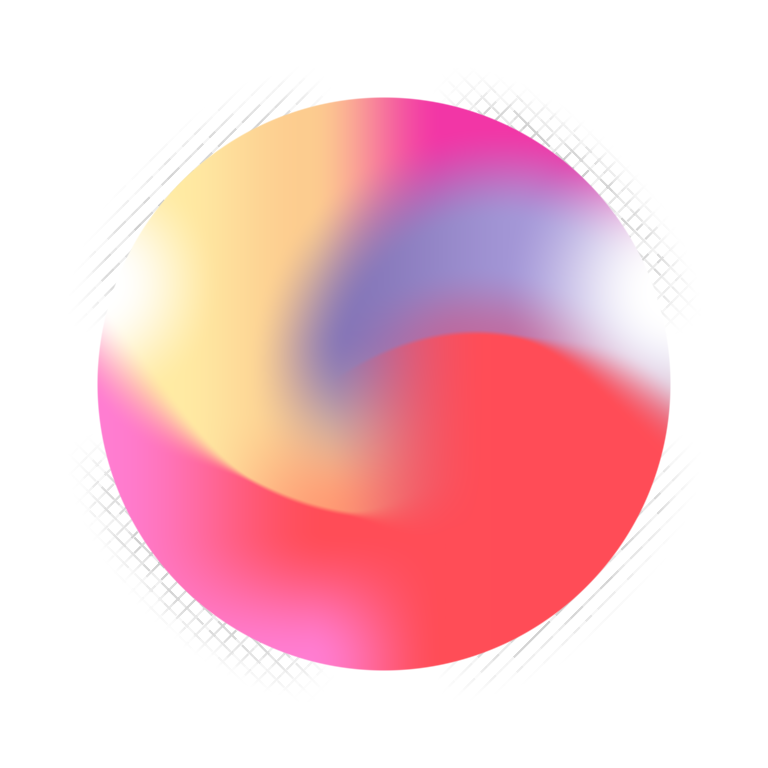
A Shadertoy shader for this background:

```glsl
const vec3 WHITE = vec3(1.0);
const vec3 YELLOW = vec3(1.0, 0.92, 0.64);
const vec3 PEACH = vec3(0.99, 0.80, 0.56);
const vec3 CORAL = vec3(1.0, 0.60, 0.45);
const vec3 MAGENTA = vec3(0.95, 0.21, 0.65);
const vec3 VIOLET = vec3(0.52, 0.46, 0.72);
const vec3 LAVENDER = vec3(0.65, 0.60, 0.85);
const vec3 HAZE = vec3(0.80, 0.36, 0.55);
const vec3 RED = vec3(1.0, 0.30, 0.34);
const vec3 PINK = vec3(1.0, 0.49, 0.82);
const vec3 INK = vec3(0.55);

const vec2 CENTER = vec2(0.5);
const float RADIUS = 0.373;
const vec2 VIOLET_CENTER = vec2(0.65, 0.51);
const vec2 CREAM_GLOW = vec2(0.12, 0.63);
const vec2 PALE_GLOW = vec2(0.88, 0.62);
const float HATCH_STEP = 0.0165;
const float HATCH_WIDTH = 0.0008;
const float HATCH_REACH = 0.435;
const float HATCH_STRENGTH = 0.45;

// Smooth ramp whose ends may run in either order
float ramp(float a, float b, float x) {
    float t = clamp((x - a) / (b - a), 0.0, 1.0);
    return t * t * (3.0 - 2.0 * t);
}

float hash(vec2 p) {
    vec3 q = fract(vec3(p.xyx) * 0.1031);
    q += dot(q, q.yzx + 33.33);
    return fract((q.x + q.y) * q.z);
}

// Yellow, magenta and violet sweep in the upper half
vec3 upperField(vec2 p, float aboveRed) {
    vec3 color = mix(YELLOW, PEACH, ramp(0.22, 0.40, p.x));
    color = mix(color, CORAL, ramp(0.47, 0.33, p.y) * ramp(0.25, 0.45, p.x));
    color = mix(color, WHITE, ramp(0.17, 0.03, distance(p, CREAM_GLOW)));
    color = mix(color, MAGENTA, ramp(0.40, 0.58, p.x) * ramp(0.55, 0.72, p.y));

    float violet = ramp(0.33, 0.20, distance(p, VIOLET_CENTER));
    violet *= ramp(0.34, 0.57, p.y);
    color = mix(color, mix(VIOLET, LAVENDER, ramp(0.43, 0.72, p.x)), violet);

    float haze = ramp(0.09, -0.01, aboveRed) * ramp(0.42, 0.60, p.x);
    color = mix(color, HAZE, 0.7 * haze);
    return mix(color, WHITE, ramp(0.23, 0.03, distance(p, PALE_GLOW)));
}

// Red and pink wash under the lower curve
vec3 lowerField(vec2 p) {
    float leftPink = ramp(0.43, 0.13, p.x);
    float bottomPink = ramp(0.58, 0.40, p.x) * ramp(0.31, 0.14, p.y);
    return mix(RED, PINK, 1.0 - (1.0 - leftPink) * (1.0 - bottomPink));
}

vec3 discColor(vec2 p, float pixel) {
    // Upper rim of the red wave, softer to the right
    float redOffset = p.x - 0.62;
    float aboveRed = p.y - (0.567 - 1.8 * redOffset * redOffset);
    float redSoft = pixel + 0.003 + 0.05 * ramp(0.67, 0.87, p.x);
    float red = ramp(redSoft, -redSoft, aboveRed) * ramp(0.42, 0.64, p.x);
    vec3 color = mix(upperField(p, aboveRed), RED, red);

    // Lower rim of the yellow wave, softer at both ends
    float yellowOffset = p.x - 0.5;
    float belowYellow = 0.328 + 1.55 * yellowOffset * yellowOffset - p.y;
    float yellowSoft = pixel + 0.003 + 0.065 * ramp(0.33, 0.14, p.x)
                     + 0.04 * ramp(0.45, 0.58, p.x);
    float lower = ramp(-yellowSoft, yellowSoft, belowYellow);
    lower *= ramp(0.70, 0.58, p.x);
    return mix(color, lowerField(p), lower);
}

// Broken parallel strokes; across runs over them, along follows them
float strokes(float across, float along, float pixel) {
    float row = across / HATCH_STEP;
    float gap = abs(fract(row) - 0.5) * HATCH_STEP;
    float line = 1.0 - smoothstep(HATCH_WIDTH, HATCH_WIDTH + pixel, gap);
    float piece = hash(vec2(floor(row), floor(along / HATCH_STEP * 1.5)) + 64.0);
    return line * mix(0.25, 1.0, piece);
}

float hatching(vec2 q, float pixel) {
    float radius = length(q);
    vec2 diagonal = vec2(q.x - q.y, q.x + q.y) * 0.70711;
    float crossed = step(0.0, q.x * q.y);
    float ink = max(strokes(diagonal.x, diagonal.y, pixel),
                    crossed * strokes(diagonal.y, diagonal.x, pixel));
    float sinDouble = abs(2.0 * q.x * q.y) / max(radius * radius, 0.0001);
    float band = ramp(HATCH_REACH, RADIUS, radius);
    return HATCH_STRENGTH * ink * band * ramp(0.3, 0.8, sinDouble);
}

void mainImage(out vec4 fragColor, in vec2 fragCoord) {
    float size = min(iResolution.x, iResolution.y);
    float pixel = 1.0 / size;
    vec2 q = (fragCoord - 0.5 * iResolution.xy) / size;

    vec3 color = mix(WHITE, INK, hatching(q, pixel));
    float disc = smoothstep(pixel, -pixel, length(q) - RADIUS);
    disc = ramp(pixel, -pixel, length(q) - RADIUS);
    color = mix(color, discColor(q + CENTER, pixel), disc);
    fragColor = vec4(color, 1.0);
}
```
